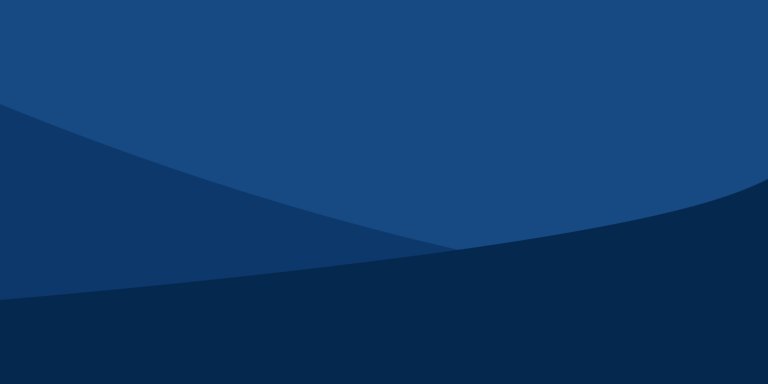
Reproduce this background procedurally as a Shadertoy shader.

```glsl
const vec3 SKY_BLUE = vec3(0.09, 0.285, 0.515);
const vec3 SLOPE_BLUE = vec3(0.05, 0.22, 0.42);
const vec3 HILL_NAVY = vec3(0.02, 0.155, 0.305);

// Height of the slope falling to the right
float slopeHeight(float x) {
    return 0.729 + x * (-0.814 + 0.298 * x);
}

// Height of the hill: a gentle rise with an upturned right end
float hillHeight(float x) {
    float gentleRise = 0.219 + x * (0.17 + 0.075 * x);
    float upturn = 0.05 * pow(x, 6.0) + 0.02 * pow(x, 20.0);
    return gentleRise + upturn;
}

// Smooth coverage of the region below a curve
float coverBelow(float y, float curveHeight) {
    float signedGap = curveHeight - y;
    return clamp(0.5 + signedGap / fwidth(signedGap), 0.0, 1.0);
}

// Lay a filled shape over the colour beneath it
vec3 layer(vec3 base, vec3 tint, float coverage) {
    return mix(base, tint, coverage);
}

void mainImage(out vec4 fragColor, in vec2 fragCoord) {
    vec2 uv = fragCoord / iResolution.xy;

    // Back to front
    vec3 color = SKY_BLUE;
    color = layer(color, SLOPE_BLUE, coverBelow(uv.y, slopeHeight(uv.x)));
    color = layer(color, HILL_NAVY, coverBelow(uv.y, hillHeight(uv.x)));

    fragColor = vec4(color, 1.0);
}
```
